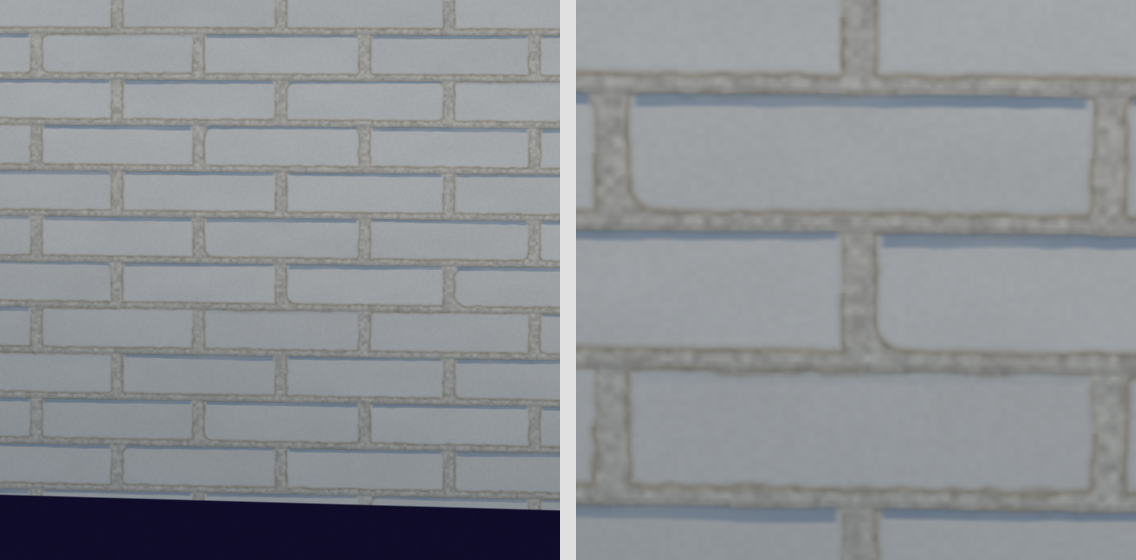
Left, the full canvas; right, a detail of the centre.
Give the GLSL for this texture, as a three.js fragment shader.

```glsl
varying vec2 vUv;

const float HALF_BRICK = 0.1432;    // half a brick's pitch at the left joint
const float WIDENING = 0.00078;     // perspective growth of the pitch, per half brick
const float FIRST_JOINT = 0.0651;
const float ROW_PITCH = 0.08125;
const float ROW_SPREAD = 0.0016;    // extra row pitch at the right side
const float FIRST_ROW = 0.0612;     // top of the first full row, from the upper border
const float ROW_TILT = 0.0039;
const float SIDE_JOINT = 0.0102;    // half width of an upright joint
const float BED_JOINT = 0.08;       // half height of a bed joint, in rows
const float SOFTNESS = 0.0018;
const float BASE_LEFT = 0.1165;
const float BASE_RIGHT = 0.0885;

const vec3 BRICK_LIT = vec3(0.638, 0.650, 0.660);
const vec3 BRICK_DIM = vec3(0.530, 0.553, 0.572);
const vec3 MORTAR_TINT = vec3(0.930, 0.915, 0.885);
const vec3 EDGE_TINT = vec3(0.900, 0.870, 0.830);
const vec3 SHADOW = vec3(0.385, 0.450, 0.525);
const vec3 BASE = vec3(0.060, 0.048, 0.160);

float hash(vec2 p) {
  vec3 q = fract(vec3(p.xyx) * 0.1031);
  q += dot(q, q.yzx + 33.33);
  return fract((q.x + q.y) * q.z);
}

float noise(vec2 p) {
  vec2 i = floor(p);
  vec2 f = fract(p);
  f = f * f * (3.0 - 2.0 * f);
  float low = mix(hash(i), hash(i + vec2(1.0, 0.0)), f.x);
  float high = mix(hash(i + vec2(0.0, 1.0)), hash(i + 1.0), f.x);
  return mix(low, high, f.y);
}

float roundedBox(vec2 p, vec2 halfSize, float radius) {
  vec2 q = abs(p) - halfSize + radius;
  return length(max(q, 0.0)) + min(max(q.x, q.y), 0.0) - radius;
}

void main() {
  vec2 uv = vUv;
  float grain = noise(uv * 260.0) - 0.5;
  float speckle = noise(uv * 170.0 + 31.0) - 0.5;
  float blotch = noise(uv * vec2(14.0, 30.0) + 7.0) - 0.5;

  // Slightly converging running bond
  float pitch = ROW_PITCH + ROW_SPREAD * uv.x;
  float drop = 1.0 - uv.y - FIRST_ROW - ROW_TILT * uv.x;
  float rowCoord = drop / pitch + 1.0 + BED_JOINT;
  float row = floor(rowCoord);
  float s = (uv.x - FIRST_JOINT) / HALF_BRICK;
  float k = s - WIDENING / HALF_BRICK * s * s;
  float column = 0.5 * (k - 1.0 + mod(row, 2.0));
  vec2 id = vec2(floor(column), row) + 40.0;

  // Brick shape, with worn corners and uneven edges
  float brickPitch = 2.0 * (HALF_BRICK + 2.0 * WIDENING * k);
  vec2 p = vec2((fract(column) - 0.5) * brickPitch, (0.5 - fract(rowCoord)) * pitch);
  vec2 halfSize = vec2(0.5 * brickPitch - SIDE_JOINT, (0.5 - BED_JOINT) * pitch);
  vec2 corner = step(0.0, p);
  float wear = pow(hash(id * 3.0 + corner * 17.0), 5.0);
  float d = roundedBox(p, halfSize, mix(0.002, 0.024, wear));
  float rough = mix(0.0012, 0.0035, hash(id + 5.3));
  d += (noise(uv * 95.0) - 0.5) * rough;
  float face = 1.0 - smoothstep(-SOFTNESS, SOFTNESS, d);

  // Light falls off toward the bottom and the left
  float light = smoothstep(0.02, 0.82, uv.y + 0.16 * (uv.x - 0.5));
  vec3 wall = mix(BRICK_DIM, BRICK_LIT, light);
  vec3 brick = wall * (1.0 + 0.025 * (hash(id + 9.0) - 0.5) + 0.025 * blotch + 0.025 * grain);
  vec3 mortar = wall * MORTAR_TINT * (1.0 + 0.16 * speckle + 0.07 * grain);
  vec3 color = mix(mortar, brick, face);

  // Tan outline, strongest on the left and lower edges
  float outline = exp(-pow(d / 0.0026, 2.0));
  float facing = mix(0.45, 0.95, 1.0 - corner.x * corner.y);
  color *= mix(vec3(1.0), EDGE_TINT, outline * facing);

  // Blue shadow under the bed joint, broken and wedge shaped
  float depth = halfSize.y - p.y + (noise(uv * 60.0) - 0.5) * 0.0015;
  float wedge = (hash(id + 21.0) - 0.5) * 0.003 * p.x / halfSize.x;
  float thickness = mix(0.0035, 0.0065, hash(id + 13.0)) + wedge;
  float band = smoothstep(-0.003, 0.0, depth);
  band *= 1.0 - smoothstep(thickness - 0.002, thickness + 0.002, depth);
  band *= 1.0 - smoothstep(halfSize.x - 0.007, halfSize.x, abs(p.x));
  float strength = smoothstep(0.05, 0.4, hash(id + 2.7));
  strength *= mix(0.65, 1.0, noise(uv * vec2(24.0, 8.0)));
  color = mix(color, SHADOW * mix(0.95, 1.05, light), 0.85 * band * strength);

  // Dark grit along the lower part of each bed joint
  float grit = smoothstep(-0.008, -0.003, depth) * (1.0 - smoothstep(-0.002, 0.001, depth));
  color *= 1.0 - grit * (0.06 + 0.12 * max(speckle, 0.0));

  // Dark base below the wall
  float baseLine = mix(BASE_LEFT, BASE_RIGHT, uv.x);
  vec3 base = BASE * (1.0 + 0.12 * grain);
  color = mix(base, color, smoothstep(-0.002, 0.002, uv.y - baseLine));

  gl_FragColor = vec4(color, 1.0);
}
```
